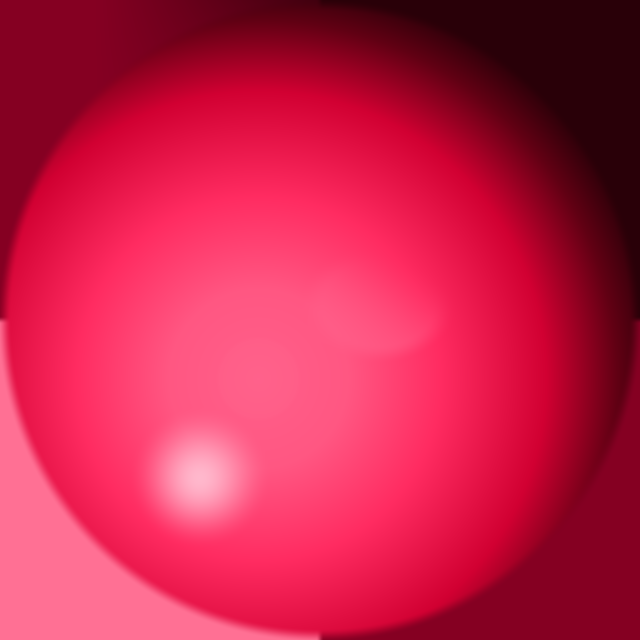
Write a WebGL 1 fragment shader that draws this background.

```glsl
precision highp float;
// A glossy crimson sphere filling the canvas, over four flat corner tones.

#define SPHERE_CENTER vec2(0.5, 0.5)
#define SPHERE_RADIUS 0.5
#define RIM_SOFTNESS 0.018
#define LIGHT_CENTER vec2(0.404, 0.408)
#define CORE_RADIUS 0.063
#define SPOT_CENTER vec2(0.3125, 0.253)
#define SPOT_RADIUS 0.112
#define LENS_CENTER vec2(0.592, 0.525)
#define LENS_SIZE vec2(0.112, 0.085)

uniform vec2 u_resolution;

const vec3 PALE = vec3(1.0, 0.72, 0.80);
const vec3 PINK = vec3(1.0, 0.44, 0.58);
const vec3 ROSE = vec3(1.0, 0.375, 0.54);
const vec3 SOFT_ROSE = vec3(1.0, 0.34, 0.51);
const vec3 RED = vec3(1.0, 0.17, 0.38);
const vec3 CRIMSON = vec3(0.82, 0.0, 0.195);
const vec3 WINE = vec3(0.52, 0.0, 0.135);
const vec3 MAROON = vec3(0.38, 0.0, 0.075);
const vec3 NIGHT = vec3(0.16, 0.0, 0.03);

// Linear progress from a to b, limited to 0..1.
float ramp(float a, float b, float x) {
  return clamp((x - a) / (b - a), 0.0, 1.0);
}

// Flat tones in the four quadrants, the upper left one dimming to the right.
vec3 cornerTones(vec2 p) {
  float right = smoothstep(0.494, 0.506, p.x);
  float top = smoothstep(0.494, 0.506, p.y);
  vec3 dimWine = mix(WINE, NIGHT, 0.75 * ramp(0.15, 0.5, p.x) * ramp(0.75, 1.0, p.y));
  vec3 upper = mix(dimWine, NIGHT, right);
  vec3 lower = mix(PINK, WINE, right);
  return mix(lower, upper, top);
}

// Body colour, darkening with the distance from the light.
vec3 bodyColor(float d) {
  vec3 color = mix(ROSE, SOFT_ROSE, ramp(0.0, 0.14, d));
  color = mix(color, RED, ramp(0.14, 0.285, d));
  color = mix(color, CRIMSON, ramp(0.285, 0.45, d));
  color = mix(color, MAROON, ramp(0.45, 0.56, d));
  return mix(color, NIGHT, ramp(0.56, 0.63, d));
}

// Faint oval reflection, brightest towards its lower left.
float lensGlow(vec2 p) {
  vec2 q = (p - LENS_CENTER) / LENS_SIZE;
  float inside = 1.0 - smoothstep(0.75, 1.1, length(q));
  float slope = smoothstep(-0.9, 0.9, dot(q, vec2(-0.5, -0.85)));
  return inside * slope;
}

void main() {
  vec2 p = gl_FragCoord.xy / u_resolution;

  // Shaded sphere
  float lightDistance = length(p - LIGHT_CENTER);
  vec3 sphere = bodyColor(lightDistance);

  // Core disc and oval reflection
  float core = 1.0 - smoothstep(CORE_RADIUS - 0.004, CORE_RADIUS + 0.004, lightDistance);
  sphere = mix(sphere, PINK, 0.12 * core);
  sphere = mix(sphere, ROSE, 0.65 * lensGlow(p));

  // Specular spot
  float spot = 1.0 - smoothstep(0.0, SPOT_RADIUS, length(p - SPOT_CENTER));
  sphere = mix(sphere, PALE, spot);

  // Soft rim over the corners
  float rim = length(p - SPHERE_CENTER);
  float outside = smoothstep(SPHERE_RADIUS - RIM_SOFTNESS, SPHERE_RADIUS + 0.004, rim);
  gl_FragColor = vec4(mix(sphere, cornerTones(p), outside), 1.0);
}
```
